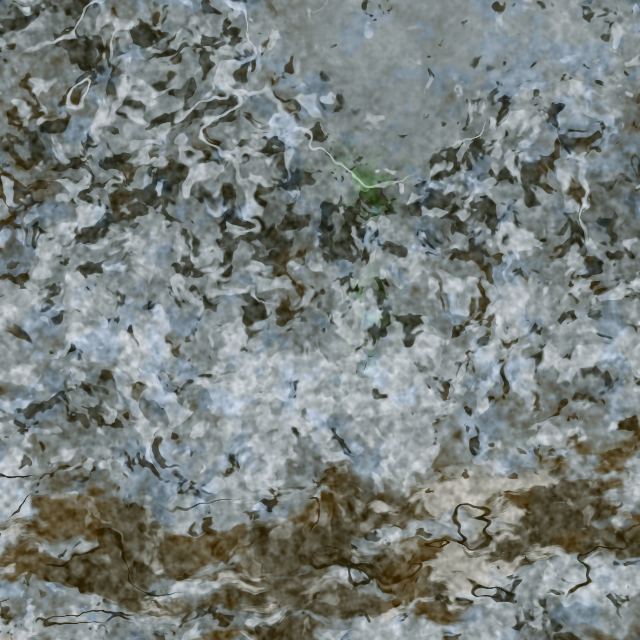
Reproduce this texture procedurally as a WebGL 2 fragment shader.

```glsl
#version 300 es
precision highp float;
// Weathered stone wall: speckled grey plaster above brown, flaking strata.

#define GRAIN_SCALE 42.0
#define WARP_AMOUNT 0.10
#define BASE_TONE 0.515
#define FINE_CONTRAST 0.34
#define SPECK_TONE 0.19
#define FLAKE_TONE 0.76
#define STRATA_SCALE vec2(4.0, 10.0)
#define SHADOW_COLOR vec3(0.12, 0.115, 0.05)
#define STONE_COLOR vec3(0.47, 0.51, 0.51)
#define CHALK_COLOR vec3(0.83, 0.85, 0.87)
#define EARTH_TINT vec3(0.055, 0.005, -0.055)
#define MOSS_TINT vec3(-0.05, 0.035, -0.09)

uniform vec2 u_resolution;
out vec4 fragColor;

float hash(vec2 cell) {
  vec3 h = fract(vec3(cell.xyx) * 0.1031);
  h += dot(h, h.yzx + 33.33);
  return fract((h.x + h.y) * h.z);
}

float valueNoise(vec2 p) {
  vec2 cell = floor(p), f = fract(p);
  f = f * f * (3.0 - 2.0 * f);
  float low = mix(hash(cell), hash(cell + vec2(1, 0)), f.x);
  float high = mix(hash(cell + vec2(0, 1)), hash(cell + vec2(1, 1)), f.x);
  return mix(low, high, f.y);
}

// Fractal noise in 0..1; each octave is turned to hide the lattice.
float fbm(vec2 p, int octaves) {
  float sum = 0.0, total = 0.0, weight = 1.0;
  for (int i = 0; i < octaves; i++) {
    sum += weight * valueNoise(p);
    total += weight;
    weight *= 0.6;
    p = mat2(1.6, 1.2, -1.2, 1.6) * p + 19.7;
  }
  return sum / total;
}

// Soft elliptical region.
float patchAt(vec2 p, vec2 centre, vec2 radius) {
  vec2 d = (p - centre) / radius;
  return exp(-dot(d, d));
}

// Thin line along the middle level of a noise field.
float vein(vec2 p, float width) {
  return 1.0 - smoothstep(0.3 * width, width, abs(fbm(p, 4) - 0.5));
}

vec3 stoneRamp(float tone) {
  vec3 dark = mix(SHADOW_COLOR, STONE_COLOR, clamp((tone - 0.11) / 0.39, 0.0, 1.0));
  return mix(dark, CHALK_COLOR, clamp((tone - 0.50) / 0.35, 0.0, 1.0));
}

void main() {
  vec2 uv = gl_FragCoord.xy / min(u_resolution.x, u_resolution.y);
  vec2 warp = vec2(fbm(uv * 6.0 + 3.1, 5), fbm(uv * 6.0 + 57.3, 5)) - 0.5;
  vec2 p = uv + WARP_AMOUNT * warp;
  vec2 q = uv + 0.35 * warp;

  // Regions: smooth plaster, worn speckled zone, chalky belt, lower strata
  float smoothArea = patchAt(q, vec2(0.64, 0.93), vec2(0.27, 0.17));
  float worn = 0.75 * patchAt(q, vec2(0.12, 0.86), vec2(0.27, 0.20))
    + 0.95 * patchAt(q, vec2(0.30, 0.66), vec2(0.34, 0.13))
    + 0.80 * patchAt(q, vec2(0.78, 0.63), vec2(0.28, 0.16))
    + 0.45 * patchAt(q, vec2(0.12, 0.36), vec2(0.26, 0.06));
  float chalky = patchAt(q, vec2(0.32, 0.46), vec2(0.34, 0.07))
    + patchAt(q, vec2(0.66, 0.38), vec2(0.34, 0.07))
    + 0.8 * patchAt(q, vec2(0.87, 0.53), vec2(0.10, 0.09));
  float lower = 1.0 - smoothstep(0.25, 0.33, q.y);

  // Mottled ground
  float rough = 1.0 - 0.65 * smoothArea;
  float tone = BASE_TONE + 0.05 * smoothArea + 0.06 * chalky - 0.05 * worn;
  tone += 0.48 * rough * (fbm(p * 13.0, 5) - 0.5);

  // Strata: brown hollows and pale ledges, stretched sideways
  float hollow = fbm(p * STRATA_SCALE + 8.3, 6)
    + 0.17 * patchAt(q, vec2(0.58, 0.11), vec2(0.28, 0.045))
    + 0.17 * patchAt(q, vec2(0.65, 0.23), vec2(0.24, 0.05))
    + 0.14 * patchAt(q, vec2(0.14, 0.14), vec2(0.26, 0.06))
    + 0.10 * patchAt(q, vec2(0.92, 0.06), vec2(0.10, 0.06));
  float ledge = fbm(p * STRATA_SCALE * 1.3 + 71.0, 6)
    + 0.16 * patchAt(q, vec2(0.70, 0.05), vec2(0.20, 0.05))
    + 0.14 * patchAt(q, vec2(0.83, 0.28), vec2(0.11, 0.06));
  float brown = lower * smoothstep(0.53, 0.62, hollow);
  float pale = lower * smoothstep(0.57, 0.65, ledge);
  tone = mix(tone, 0.25, 0.85 * brown);
  tone = mix(tone, 0.70, 0.85 * pale);

  // Dark pits and pale flakes
  float pits = fbm(p * GRAIN_SCALE + 11.0, 3);
  float flakes = fbm(p * GRAIN_SCALE * 0.9 + 143.0, 3);
  float pitLevel = 0.67 - 0.16 * worn + 0.10 * smoothArea + 0.05 * chalky + 0.08 * pale;
  float flakeLevel = 0.66 - 0.13 * chalky - 0.03 * worn + 0.10 * smoothArea;
  float speck = smoothstep(pitLevel - 0.05, pitLevel + 0.06, pits);
  float flake = smoothstep(flakeLevel - 0.06, flakeLevel + 0.07, flakes);
  tone = mix(tone, SPECK_TONE, 0.85 * speck);
  tone = mix(tone, FLAKE_TONE, 0.75 * flake * (1.0 - 0.5 * brown));

  // Chalk veins above, broken cracks below
  float gaps = fbm(uv * 7.0 + 31.0, 3);
  float chalkVein = vein(p * 6.0 + 90.0, 0.022) * smoothstep(0.46, 0.60, gaps);
  float crack = vein(p * vec2(3.0, 6.0) + 23.0, 0.010) * smoothstep(0.50, 0.58, gaps);
  tone = mix(tone, 0.78, 0.75 * chalkVein * smoothstep(0.45, 0.60, q.y));
  tone = mix(tone, 0.13, 0.85 * crack * lower);
  tone += FINE_CONTRAST * rough * (fbm(uv * 95.0 + 5.0, 2) - 0.5);

  // Mineral tints: earth, moss and cool blue
  vec3 color = stoneRamp(tone);
  float dim = 1.0 - smoothstep(0.25, 0.60, tone);
  float earth = smoothstep(0.45, 0.62, fbm(uv * 9.0 + 203.0, 4));
  float moss = patchAt(q, vec2(0.58, 0.72), vec2(0.07, 0.07))
    + 0.7 * patchAt(q, vec2(0.55, 0.48), vec2(0.05, 0.05));
  color += EARTH_TINT * (dim * earth * 0.7 + 0.7 * brown);
  color += MOSS_TINT * moss * smoothstep(0.40, 0.60, fbm(uv * 50.0, 3));
  color += vec3(-0.03, 0.0, 0.045) * smoothstep(0.52, 0.70, fbm(uv * 24.0 + 77.0, 3)) * (1.0 - brown);
  fragColor = vec4(clamp(color, 0.0, 1.0), 1.0);
}
```
